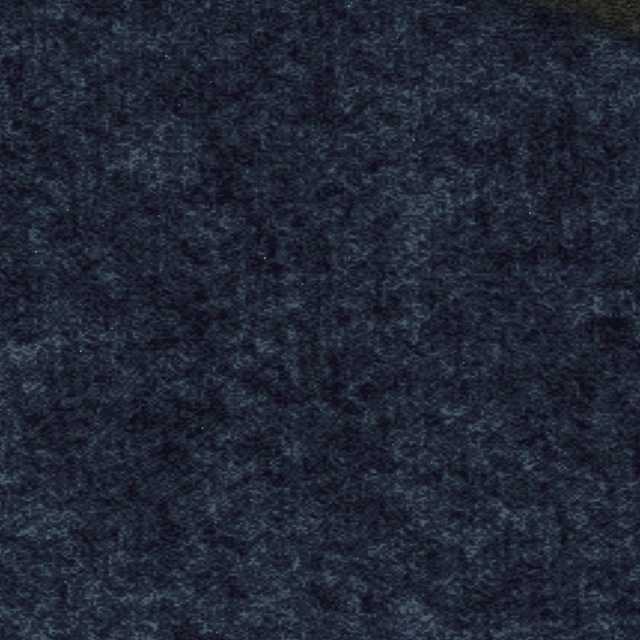
A WebGL 2 fragment shader for this texture:

```glsl
#version 300 es
precision highp float;

uniform vec2 u_resolution;
out vec4 fragColor;

// Palette, from the deepest pits to the raised pale nap
const vec3 DEEP = vec3(0.072, 0.068, 0.118);
const vec3 SHADOW = vec3(0.108, 0.124, 0.178);
const vec3 BLUE = vec3(0.150, 0.186, 0.245);
const vec3 PALE = vec3(0.248, 0.308, 0.362);
const vec3 SPECK = vec3(0.50, 0.54, 0.55);
const vec3 OLIVE = vec3(0.150, 0.152, 0.140);

// Tone balance and strength of each layer
const float MEAN_TONE = 0.465;
const float SLOPE_AMOUNT = 0.07;
const float BROAD_AMOUNT = 0.18;
const float BAND_AMOUNT = 0.14;
const float CLUMP_AMOUNT = 0.29;
const float TUFT_AMOUNT = 0.40;
const float NAP_AMOUNT = 0.55;
const float GRAIN_AMOUNT = 0.76;
const float FIBRE_AMOUNT = 0.20;
const float CREASE_AMOUNT = 0.32;
const float TINT_AMOUNT = 0.020;

// Sizes, as fractions of the canvas height
const float FIBRE_WIDTH = 0.0008;
const float CREASE_WIDTH = 0.0011;
const float SPECK_RADIUS = 0.0024;
const float SPECK_CELLS = 26.0;
const float SPECK_SHARE = 0.04;

float hash(vec2 p) {
    return fract(sin(dot(p, vec2(127.1, 311.7))) * 43758.5453);
}

vec2 hash2(vec2 p) {
    return vec2(hash(p), hash(p + 57.3));
}

// Value noise, centred on zero
float noise(vec2 p) {
    vec2 i = floor(p);
    vec2 f = fract(p);
    f = f * f * (3.0 - 2.0 * f);
    float low = mix(hash(i), hash(i + vec2(1.0, 0.0)), f.x);
    float high = mix(hash(i + vec2(0.0, 1.0)), hash(i + vec2(1.0)), f.x);
    return mix(low, high, f.y) - 0.5;
}

// Scattered short strokes; halfLength is in cells, width in canvas units
float strokes(vec2 p, float cells, float halfLength, float width,
              float angle, float spread, float share, float seed) {
    float pixel = 1.0 / u_resolution.y;
    vec2 home = floor(p * cells);
    float cover = 0.0;
    for (int y = -1; y <= 1; y++) {
        for (int x = -1; x <= 1; x++) {
            vec2 id = home + vec2(x, y);
            vec2 key = id + seed;
            float turn = angle + spread * (hash(key + 11.7) - 0.5);
            vec2 along = vec2(cos(turn), sin(turn));
            float reach = halfLength * mix(0.3, 1.0, hash(key + 23.1));
            vec2 offset = p * cells - id - hash2(key);
            offset -= along * clamp(dot(offset, along), -reach, reach);
            float dist = length(offset) / cells;
            float line = 1.0 - smoothstep(width - 0.5 * pixel, width + pixel, dist);
            float present = step(hash(key + 37.9), share);
            cover = max(cover, line * present * mix(0.2, 1.0, hash(key + 41.3)));
        }
    }
    return cover;
}

// Sparse bright dust
float specks(vec2 p) {
    vec2 id = floor(p * SPECK_CELLS);
    vec2 centre = 0.15 + 0.7 * hash2(id + 71.0);
    float dist = length(fract(p * SPECK_CELLS) - centre) / SPECK_CELLS;
    float present = step(hash(id + 83.0), SPECK_SHARE);
    float disc = 1.0 - smoothstep(0.3 * SPECK_RADIUS, SPECK_RADIUS, dist);
    return present * disc * mix(0.2, 1.0, hash(id + 97.0));
}

vec3 ramp(float tone) {
    float t = clamp(tone, -0.08, 1.15) * 3.0;
    vec3 low = mix(DEEP, SHADOW, min(t, 1.0));
    vec3 middle = mix(low, BLUE, clamp(t - 1.0, 0.0, 1.0));
    return middle + (PALE - BLUE) * max(t - 2.0, 0.0);
}

void main() {
    vec2 p = gl_FragCoord.xy / u_resolution.y;
    vec2 warp = vec2(noise(p * 45.0 + 5.0), noise(p * 45.0 + 19.0));
    vec2 q = p + 0.02 * warp;

    // Worn patches, tufts and fine nap
    float grain = noise(p * vec2(215.0, 275.0) + 3.0);
    float tone = MEAN_TONE + SLOPE_AMOUNT * (0.5 - p.y);
    tone += BROAD_AMOUNT * noise(q * 4.5 + 2.0);
    tone += BAND_AMOUNT * noise(q * vec2(14.0, 3.5) + 31.0);
    tone += CLUMP_AMOUNT * noise(q * 20.0 + 7.0);
    tone += TUFT_AMOUNT * noise(q * vec2(42.0, 48.0) + 13.0);
    tone += NAP_AMOUNT * noise(q * vec2(95.0, 130.0) + 29.0);
    tone += GRAIN_AMOUNT * grain;

    // Pale hairs and dark, nearly level creases
    float hairs = max(strokes(p, 50.0, 0.35, FIBRE_WIDTH, 1.75, 1.8, 0.40, 3.0),
                      strokes(p, 85.0, 0.40, FIBRE_WIDTH, 0.6, 3.0, 0.45, 131.0));
    tone += FIBRE_AMOUNT * hairs;
    tone -= CREASE_AMOUNT * strokes(p, 68.0, 0.36, CREASE_WIDTH, -0.15, 1.0, 0.5, 211.0);

    vec3 color = ramp(tone);
    color.g += TINT_AMOUNT * noise(p * 60.0 + 43.0);

    // Olive corner beyond a soft dark edge
    float edge = p.y + 0.32 * p.x - 1.25 + 0.02 * noise(p * 25.0);
    color *= 1.0 - 0.3 * smoothstep(-0.03, 0.0, edge);
    vec3 corner = OLIVE * (1.0 + 0.9 * grain + 0.5 * noise(p * 70.0));
    color = mix(color, corner, smoothstep(-0.01, 0.04, edge));

    color = mix(color, SPECK, specks(p));
    fragColor = vec4(clamp(color, 0.0, 1.0), 1.0);
}
```
